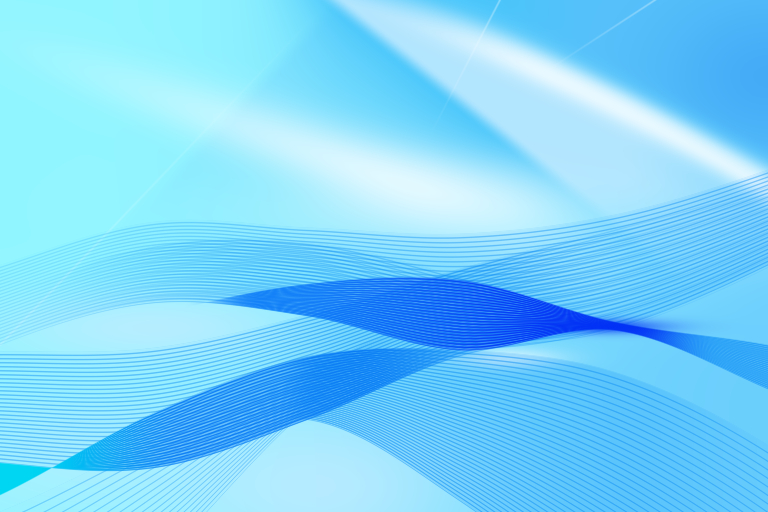
Give the GLSL for this background, as a WebGL 1 fragment shader.

```glsl
precision highp float;
// Sky-blue backdrop with soft light beams above woven ribbons of fine curved lines.
uniform vec2 u_resolution;

#define CYAN vec3(0.57, 0.96, 1.0)
#define SKY vec3(0.42, 0.81, 0.99)
#define AZURE vec3(0.06, 0.56, 0.96)
#define DEEP vec3(0.0, 0.18, 0.96)
#define TEAL vec3(0.0, 0.84, 0.95)
#define PALE vec3(0.77, 0.92, 1.0)
#define WHITE vec3(0.96, 0.99, 1.0)
#define LINE_WIDTH 0.0027
#define LINE_INK 0.55

// Cubic interpolation weights for knots at distance d
vec4 knotWeight(vec4 d) {
  d = abs(d);
  vec4 inner = (1.5 * d - 2.5) * d * d + 1.0;
  vec4 outer = ((2.5 - 0.5 * d) * d - 4.0) * d + 2.0;
  return mix(inner, outer * (1.0 - step(2.0, d)), step(1.0, d));
}

// Height of a smooth curve through eight knots spaced from x = -0.2 to 1.2
float curve(float x, vec4 a, vec4 b) {
  vec4 d = 5.0 * x + 1.0 - vec4(0.0, 1.0, 2.0, 3.0);
  return dot(a, knotWeight(d)) + dot(b, knotWeight(d - 4.0));
}

float glow(vec2 p, vec2 center, vec2 radius) {
  vec2 d = (p - center) / radius;
  return exp(-dot(d, d));
}

// Thin ray between two points, fading toward the second
float ray(vec2 p, vec2 a, vec2 b, float width) {
  vec2 pa = p - a, ba = b - a;
  float t = clamp(dot(pa, ba) / dot(ba, ba), 0.0, 1.0);
  return (1.0 - smoothstep(0.0, width, length(pa - ba * t))) * (1.0 - t);
}

// Tinted band between two curves, filled with evenly shared lines
vec3 ribbon(vec3 col, float y, float a, float b, float count, vec3 ink, float fill, float fade) {
  float low = min(a, b), high = max(a, b), px = 1.0 / u_resolution.y;
  float height = high - low + 0.002;
  float inside = smoothstep(-px, px, y - low) * smoothstep(-px, px, high - y);
  float t = (y - low) / height * count;
  float d = abs(fract(t + 0.5) - 0.5) * height / count;
  float line = 1.0 - smoothstep(0.0, max(LINE_WIDTH, 0.9 * px), d);
  return mix(col, ink, inside * fade * clamp(fill + line * LINE_INK, 0.0, 1.0));
}

vec3 sky(vec2 p) {
  vec3 col = mix(CYAN, SKY, smoothstep(0.1, 1.0, p.x));

  // Diagonal facet and the blue wedge below the beam
  float facet = p.x - (p.y - 0.326) * 0.638;
  col = mix(col, SKY, 0.35 * smoothstep(-0.004, 0.03, facet) * smoothstep(0.4, 0.95, p.y));
  float edge = p.y - 1.0 + (p.x - 0.43) * 1.19;
  float wedge = exp(min(edge, 0.0) / 0.13) * smoothstep(0.28, 0.46, p.x);
  col = mix(col, vec3(0.25, 0.76, 0.98), 0.85 * wedge * smoothstep(0.55, 0.74, p.y));

  // Long white beam, widening to the right
  float beam = (p.y - 0.92 + 0.53 * p.x) / (0.045 + 0.06 * p.x);
  float reach = smoothstep(-0.1, 0.6, p.x) * (1.0 - smoothstep(0.66, 0.86, p.x));
  col = mix(col, WHITE, 0.85 * exp(-beam * beam) * reach);
  col = mix(col, WHITE, 0.45 * glow(p, vec2(0.56, 0.59), vec2(0.22, 0.09)));

  // Pale sheet bounded by the bright curved streak
  float u = p.x - 0.52;
  float streak = p.y - 0.975 + 0.55 * u + 0.34 * u * u;
  float sheet = smoothstep(-0.02, 0.025, edge) * (1.0 - smoothstep(-0.02, 0.06, streak));
  col = mix(col, PALE, 0.85 * sheet * smoothstep(0.4, 0.65, p.y) * (1.0 - 0.45 * smoothstep(0.8, 1.0, p.x)));
  float body = streak / (streak > 0.0 ? 0.045 : 0.032);
  col = mix(col, WHITE, 0.85 * exp(-body * body) * smoothstep(0.45, 0.72, p.x));
  float above = smoothstep(0.02, 0.09, streak);
  col = mix(col, vec3(0.38, 0.75, 0.98), 0.6 * above * smoothstep(0.6, 0.8, p.x));
  col = mix(col, vec3(0.22, 0.62, 0.96), 0.6 * glow(p, vec2(1.0, 0.85), vec2(0.14, 0.16)) * above);

  // Crossing rays
  col = mix(col, WHITE, 0.35 * ray(p, vec2(0.651, 1.0), vec2(0.56, 0.736), 0.0025));
  col = mix(col, WHITE, 0.35 * ray(p, vec2(0.853, 1.0), vec2(0.703, 0.853), 0.003));
  col = mix(col, WHITE, 0.25 * ray(p, vec2(0.0, 0.326), vec2(0.417, 0.98), 0.003));

  // Light pooled behind and beneath the ribbons
  col = mix(col, vec3(0.6, 0.92, 1.0), 0.7 * glow(p, vec2(0.74, 0.5), vec2(0.2, 0.12)));
  col = mix(col, PALE, 0.75 * glow(p, vec2(0.42, 0.05), vec2(0.2, 0.16)));
  col = mix(col, PALE, 0.7 * glow(p, vec2(0.2, 0.36), vec2(0.2, 0.07)));
  col = mix(col, PALE, 0.45 * glow(p, vec2(0.1, 0.12), vec2(0.2, 0.14)));
  return mix(col, WHITE, 0.7 * glow(p, vec2(0.66, 0.3), vec2(0.07, 0.02)));
}

void main() {
  vec2 p = gl_FragCoord.xy / u_resolution;
  float x = p.x, y = p.y;
  vec3 col = sky(p);

  // Ribbon borders
  float veilTop = curve(x, vec4(0.375, 0.482, 0.566, 0.555), vec4(0.543, 0.58, 0.668, 0.785));
  float veilBase = curve(x, vec4(0.18, 0.326, 0.408, 0.383), vec4(0.32, 0.36, 0.482, 0.65));
  float sweepTop = curve(x, vec4(0.316, 0.313, 0.32, 0.385), vec4(0.475, 0.555, 0.639, 0.746));
  float sweepBase = curve(x, vec4(0.14, 0.096, 0.086, 0.18), vec4(0.305, 0.355, 0.477, 0.65));
  float archTop = curve(x, vec4(-0.09, 0.033, 0.193, 0.303), vec4(0.316, 0.273, 0.13, -0.1));
  float archBase = curve(x, vec4(0.0, 0.05, 0.1, 0.18), vec4(0.02, -0.22, -0.5, -0.8));
  float crestTop = curve(x, vec4(0.3, 0.42, 0.52, 0.527), vec4(0.459, 0.371, 0.326, 0.26));
  float knotTop = curve(x, vec4(0.2, 0.3, 0.385, 0.445), vec4(0.453, 0.371, 0.326, 0.26));
  float knotBase = curve(x, vec4(0.18, 0.326, 0.408, 0.383), vec4(0.316, 0.355, 0.24, 0.1));
  float fanTop = curve(x, vec4(-0.1, 0.0, 0.14, 0.277), vec4(0.41, 0.5, 0.6, 0.7));
  float fanBase = curve(x, vec4(-0.7, -0.4, -0.11, 0.2), vec4(0.41, 0.5, 0.6, 0.7));

  // Ribbons, back to front
  float right = smoothstep(0.35, 0.75, x);
  float archFill = 0.1 + 0.22 * right * (1.0 - smoothstep(0.8, 1.0, x));
  col = ribbon(col, y, archTop, archBase, 38.0, AZURE, archFill, smoothstep(0.36, 0.42, x) * (1.0 - 0.3 * right));
  col = ribbon(col, y, fanTop, fanBase, 18.0, AZURE, 0.02, 0.6 * (1.0 - smoothstep(0.4, 0.55, x)));
  col = ribbon(col, y, veilTop, veilBase, 24.0, AZURE, 0.05 + 0.07 * right, 0.3 + 0.45 * smoothstep(0.0, 0.5, x));
  col = ribbon(col, y, crestTop, knotBase, 22.0, AZURE, 0.1, 0.65 * smoothstep(0.0, 0.4, x));
  float sweepFill = 0.04 + 0.2 * smoothstep(0.3, 0.5, x) * (1.0 - smoothstep(0.6, 0.8, x));
  col = ribbon(col, y, sweepTop, sweepBase, 28.0, AZURE, sweepFill, 0.85 - 0.6 * smoothstep(0.6, 0.9, x));
  vec3 foldInk = mix(TEAL, vec3(0.04, 0.48, 0.96), smoothstep(0.02, 0.25, x));
  float foldFill = mix(0.75, 0.38, smoothstep(0.0, 0.15, x));
  col = ribbon(col, y, archTop, sweepBase, 22.0, foldInk, foldFill, 1.0 - smoothstep(0.46, 0.64, x));
  vec3 knotInk = mix(vec3(0.05, 0.48, 0.97), DEEP, smoothstep(0.35, 0.72, x));
  knotInk = mix(knotInk, AZURE, smoothstep(0.82, 0.94, x));
  float knotFade = smoothstep(0.24, 0.34, x) * (1.0 - 0.45 * smoothstep(0.82, 0.95, x));
  col = ribbon(col, y, knotTop, knotBase, 24.0, knotInk, 0.36, knotFade);
  col = mix(col, DEEP, 0.75 * glow(p, vec2(0.79, 0.362), vec2(0.08, 0.014)));

  gl_FragColor = vec4(col, 1.0);
}
```
